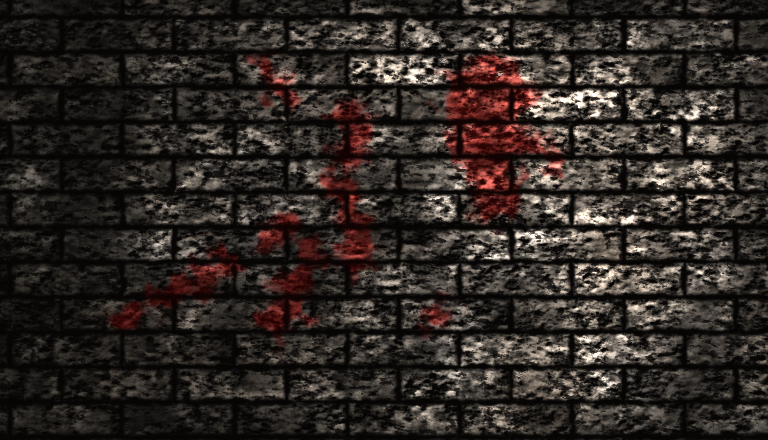
This texture is drawn by a Shadertoy shader. Its source:

```glsl
// Grimy brick wall in running bond with pitted, unevenly lit stone and red stains.
// Bricks come from a staggered grid, wear from layered sine-hash noise with
// embossed relief, stains from tapered strokes with noise-ragged edges.

const vec2 BRICK = vec2(0.2555, 0.0795);   // brick pitch, in canvas heights
const vec2 ORIGIN = vec2(0.0227, 0.007);   // corner of the first brick
const float STAGGER = 0.46;                // shift of odd rows, in bricks
const vec3 COOL_STONE = vec3(1.04, 1.0, 0.95);
const vec3 WARM_STONE = vec3(1.12, 1.0, 0.88);
const vec3 SOOT = vec3(0.022, 0.019, 0.016);
const vec3 STAIN_FILTER = vec3(0.92, 0.42, 0.40);
const vec3 STAIN_GLOW = vec3(0.15, 0.0, 0.0);

float hash(vec2 p) {
    return fract(sin(dot(p, vec2(127.1, 311.7))) * 43758.5453);
}

float noise(vec2 p) {
    vec2 i = floor(p), f = fract(p);
    f = f * f * (3.0 - 2.0 * f);
    return mix(mix(hash(i), hash(i + vec2(1, 0)), f.x),
               mix(hash(i + vec2(0, 1)), hash(i + vec2(1, 1)), f.x), f.y);
}

float fbm(vec2 p) {
    float sum = 0.0, amp = 0.53;
    for (int i = 0; i < 4; i++) {
        sum += amp * noise(p);
        p = mat2(1.6, 1.2, -1.2, 1.6) * p + 7.3;
        amp *= 0.5;
    }
    return sum;
}

// Soft round pool of light
float pool(vec2 p, vec2 centre, float radius) {
    vec2 d = (p - centre) / radius;
    return exp(-dot(d, d));
}

// Signed distance to a stroke whose radius runs from ra to rb
float stroke(vec2 p, vec2 a, vec2 b, float ra, float rb) {
    vec2 pa = p - a, ba = b - a;
    float h = clamp(dot(pa, ba) / dot(ba, ba), 0.0, 1.0);
    return length(pa - ba * h) - mix(ra, rb, h);
}

// Distance to the nearest joint; also returns the brick's cell
float jointDistance(vec2 p, out vec2 cell) {
    vec2 q = (p - ORIGIN) / BRICK;
    q.x -= STAGGER * mod(floor(q.y), 2.0);
    cell = floor(q);
    vec2 d = (0.5 - abs(fract(q) - 0.5)) * BRICK;
    return min(d.x, d.y);
}

// Brightness of the pitted brick face
float stoneFace(vec2 p, vec2 cell) {
    vec2 s = p + 3.0 * vec2(hash(cell), hash(cell + 19.0));
    vec2 grainScale = vec2(55.0, 85.0);
    float height = fbm(s * grainScale);
    float relief = height - fbm((s + vec2(-0.003, 0.004)) * grainScale);
    float grain = smoothstep(0.20, 0.80, height);
    float patches = smoothstep(0.25, 0.75, fbm(s * vec2(11.0, 17.0)));
    float plaster = smoothstep(0.54, 0.62, fbm(s * 17.0 + 40.0));
    float face = grain * mix(0.18, 0.66, patches) + 0.42 * relief + 0.02;
    face = mix(face, 0.20 + 0.14 * height, 0.5 * plaster);
    float pits = smoothstep(0.54, 0.72, fbm(s * vec2(70.0, 115.0) + 11.0));
    return max(face * (1.0 - 0.75 * pits), 0.0) * mix(0.85, 1.15, hash(cell + 5.0));
}

// Broad light: dim at the left and the rim, bright at the right and lower right
float lighting(vec2 p, float aspect) {
    float light = mix(0.56, 0.92, smoothstep(0.1, 0.75, p.x / aspect));
    light += 0.20 * pool(p, vec2(0.55 * aspect, 0.45), 0.5);
    light += 0.75 * pool(p, vec2(0.80 * aspect, 0.17), 0.20);
    light += 0.40 * pool(p, vec2(0.90 * aspect, 0.55), 0.26);
    light += 0.35 * pool(p, vec2(0.72 * aspect, 0.75), 0.22);
    light += 0.25 * pool(p, vec2(0.22 * aspect, 0.52), 0.12);
    light *= mix(0.65, 1.35, smoothstep(0.25, 0.75, fbm(p * 4.5 + 3.0)));
    vec2 edge = abs(p / vec2(aspect, 1.0) - 0.5) * 2.0;
    return light * (1.0 - 0.35 * pow(edge.x, 6.0)) * (1.0 - 0.5 * pow(edge.y, 8.0));
}

// Coverage of the red stains
float stains(vec2 p) {
    float d = stroke(p, vec2(1.11, 0.76), vec2(1.115, 0.55), 0.096, 0.052);
    d = min(d, stroke(p, vec2(0.28, 0.265), vec2(0.51, 0.40), 0.016, 0.036));
    d = min(d, stroke(p, vec2(0.64, 0.29), vec2(0.71, 0.45), 0.046, 0.022));
    d = min(d, stroke(p, vec2(0.81, 0.40), vec2(0.78, 0.58), 0.030, 0.032));
    d = min(d, stroke(p, vec2(0.80, 0.66), vec2(0.80, 0.73), 0.028, 0.024));
    d = min(d, stroke(p, vec2(0.60, 0.86), vec2(0.64, 0.79), 0.015, 0.024));
    d = min(d, stroke(p, vec2(0.62, 0.46), vec2(0.65, 0.48), 0.022, 0.022));
    d = min(d, stroke(p, vec2(1.22, 0.67), vec2(1.26, 0.64), 0.015, 0.012));
    d = min(d, stroke(p, vec2(0.97, 0.28), vec2(1.00, 0.285), 0.014, 0.014));
    float ragged = (fbm(p * 30.0) - 0.5) * 0.12;
    return smoothstep(0.022, -0.022, d + ragged) * mix(0.65, 1.0, fbm(p * 40.0));
}

void mainImage(out vec4 fragColor, in vec2 fragCoord) {
    vec2 p = fragCoord / iResolution.y;
    float aspect = iResolution.x / iResolution.y;

    // Bricks with crumbling edges, sunk into dark joints
    vec2 cell;
    vec2 wobble = vec2(noise(p * 40.0), noise(p * 40.0 + 50.0)) - 0.5;
    float joint = jointDistance(p + 0.004 * wobble, cell);
    float brick = smoothstep(0.001, 0.013, joint + 0.010 * (fbm(p * 60.0) - 0.5));
    float shade = 1.08 * stoneFace(p, cell) * lighting(p, aspect) * brick;
    vec3 tint = mix(COOL_STONE, WARM_STONE, fbm(p * 5.0 + 20.0));
    vec3 color = SOOT + shade * tint;

    // Stains tint the stone and sink into the joints
    vec3 stained = color * STAIN_FILTER + STAIN_GLOW * mix(0.35, 1.0, brick);
    color = mix(color, stained, stains(p));
    fragColor = vec4(color, 1.0);
}
```
